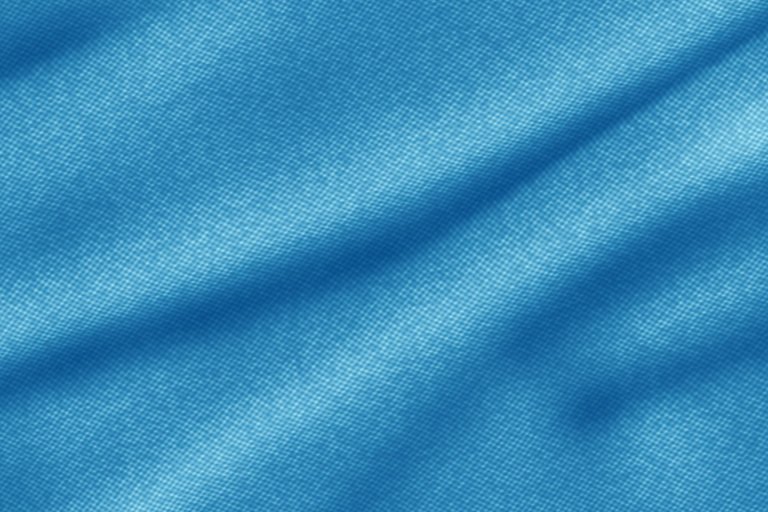
Reproduce this texture procedurally as a Shadertoy shader.

```glsl
float hash(vec2 p) {
    p = fract(p * vec2(0.1031, 0.1137));
    p += dot(p, p.yx + 33.33);
    return fract((p.x + p.y) * p.x * 7.31);
}

float noise(vec2 p) {
    vec2 cell = floor(p), f = fract(p);
    f = f * f * (3.0 - 2.0 * f);
    return mix(mix(hash(cell), hash(cell + vec2(1, 0)), f.x),
               mix(hash(cell + vec2(0, 1)), hash(cell + vec2(1, 1)), f.x), f.y);
}

// Soft band around a crease, with its own width on each side
float band(float d, float below, float above) {
    float w = d < 0.0 ? below : above;
    return exp(-d * d / (w * w));
}

// Elliptical patch tilted along the folds
float patchGlow(vec2 p, vec2 center, vec2 radius) {
    vec2 d = mat2(0.9, -0.436, 0.436, 0.9) * (p - center) / radius;
    return exp(-dot(d, d));
}

float foldTone(vec2 p) {
    float x = p.x, y = p.y;
    float tone = 0.43;

    // Long upper fold and the crease beneath it
    float bend = x - 0.8;
    float upperCrease = 0.25 + 0.33 * x + 0.15 * (bend + sqrt(bend * bend + 0.01));
    float upperRidge = 0.335 + 0.36 * x + 0.065 * x * x;
    tone += 0.40 * band(y - upperRidge, 0.055, 0.11);
    tone -= 0.45 * band(y - upperCrease, mix(0.06, 0.022, smoothstep(0.5, 1.2, x)), 0.075);

    // Lower fold and its broad shadow
    float u = x - 0.29;
    float lowerRidge = 0.02 + 0.68 * u - 0.07 * u * u;
    float v = x - 0.72;
    float lowerCrease = 0.04 + 1.1 * v - 0.43 * v * v;
    tone += 0.37 * band(y - lowerRidge, 0.075, 0.08);
    tone -= mix(0.22, 0.42, smoothstep(0.7, 1.25, x)) * band(y - lowerCrease, 0.10, 0.08);

    // Short creases at the right and at the upper left
    tone -= 0.34 * smoothstep(1.02, 1.25, x) * band(y - 0.19 - 0.38 * (x - 1.13), 0.05, 0.065);
    tone -= 0.42 * smoothstep(0.46, 0.05, x) * band(y - 0.86 - 0.45 * x, 0.035, 0.09);

    // Broad lights and shades on the slack cloth
    tone += 0.22 * patchGlow(p, vec2(0.10, 0.73), vec2(0.22, 0.09));
    tone += 0.26 * patchGlow(p, vec2(0.40, 0.93), vec2(0.20, 0.07));
    tone -= 0.10 * patchGlow(p, vec2(0.62, 0.83), vec2(0.22, 0.10));
    tone -= 0.17 * patchGlow(p, vec2(0.10, 0.54), vec2(0.22, 0.07));
    tone += 0.28 * patchGlow(p, vec2(1.46, 0.74), vec2(0.13, 0.13));
    tone += 0.24 * patchGlow(p, vec2(1.38, 0.42), vec2(0.20, 0.05));
    tone += 0.22 * patchGlow(p, vec2(1.30, 0.12), vec2(0.11, 0.13));
    tone += 0.16 * patchGlow(p, vec2(0.98, 0.22), vec2(0.07, 0.10));
    tone += 0.12 * patchGlow(p, vec2(0.16, 0.19), vec2(0.18, 0.07));
    tone -= 0.20 * patchGlow(p, vec2(1.15, 0.20), vec2(0.08, 0.09));
    tone -= 0.14 * patchGlow(p, vec2(0.0, 0.04), vec2(0.15, 0.08));
    return tone + 0.08 * (noise(p * vec2(7.0, 11.0)) - 0.5);
}

// Staggered thread crossings, bent by the relief of the cloth
float weave(vec2 p, float tone) {
    vec2 q = mat2(0.97, -0.24, 0.24, 0.97) * p;
    q += 0.018 * tone + 0.010 * vec2(noise(p * 5.0), noise(p * 5.0 + 19.0));
    q *= vec2(66.0, 84.0);
    float threads = cos(6.2832 * q.x) * cos(6.2832 * q.y);
    float glint = noise(q * vec2(1.6, 2.4));
    float visible = 1.0 - smoothstep(0.35, 0.7, 84.0 / iResolution.y);
    return visible * (threads * (0.6 + 0.7 * glint) + 1.1 * (glint - 0.5));
}

vec3 clothColor(float tone) {
    vec3 color = mix(vec3(0.03, 0.31, 0.55), vec3(0.19, 0.55, 0.73), clamp((tone + 0.1) / 0.55, 0.0, 1.0));
    color = mix(color, vec3(0.35, 0.68, 0.82), clamp((tone - 0.45) / 0.3, 0.0, 1.0));
    return mix(color, vec3(0.62, 0.87, 0.94), clamp((tone - 0.75) / 0.5, 0.0, 1.0));
}

void mainImage(out vec4 fragColor, in vec2 fragCoord) {
    vec2 p = fragCoord / iResolution.y;
    float tone = foldTone(p);
    float sheen = mix(0.09, 0.27, smoothstep(0.0, 0.7, tone));
    fragColor = vec4(clothColor(tone + sheen * weave(p, tone)), 1.0);
}
```
